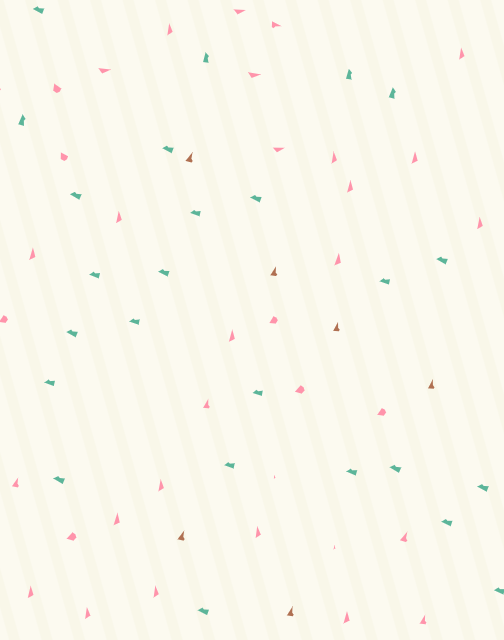
This pattern is drawn by a Shadertoy shader. Its source:

```glsl
// Terrazzo chips in pink, green and brown scattered over cream with faint slanted stripes.

#define CELL 0.104          // spacing of the chips, in canvas heights
#define JITTER 0.74         // wander of a chip inside its cell
#define FILL 0.95           // share of cells that hold a chip
#define CHIP_UNIT 0.0013    // size of one unit of the chip outlines
#define STRIPE_STEP 0.0508  // horizontal distance between stripes
#define STRIPE_WIDTH 0.34   // dark share of each stripe period
#define STRIPE_SLANT 0.28   // sideways drift per unit of height
#define TURN_LINE 0.64      // height above which chips may lie turned
#define TURN_CHANCE 0.5

const vec3 CREAM  = vec3(0.988, 0.980, 0.943);
const vec3 SHADE  = vec3(0.976, 0.969, 0.914);
const vec3 PINK   = vec3(1.00, 0.58, 0.67);
const vec3 GREEN  = vec3(0.36, 0.71, 0.60);
const vec3 BROWN  = vec3(0.69, 0.44, 0.32);
const vec3 WHITE  = vec3(1.0);

// Chip outlines, y up
const vec2 FLAKE[5] = vec2[5](vec2(-6.7, 0.7), vec2(-1.3, 4.0), vec2(0.7, 2.0),
                              vec2(6.7, 2.0), vec2(4.7, -4.5));
const vec2 SPIKE[5] = vec2[5](vec2(0.0, 8.0), vec2(1.7, 3.0), vec2(3.5, -3.0),
                              vec2(0.0, -5.0), vec2(-3.4, -6.7));
const vec2 BLOCK[5] = vec2[5](vec2(-5.5, -3.0), vec2(0.5, 5.0), vec2(4.0, 3.0),
                              vec2(5.5, -0.5), vec2(2.5, -4.5));
const vec2 NOTCH[5] = vec2[5](vec2(2.7, 6.7), vec2(-4.7, -4.0), vec2(2.3, -5.3),
                              vec2(3.7, -3.5), vec2(2.0, -0.7));

vec3 hash3(vec2 p) {
    vec3 q = fract(p.xyx * vec3(0.1031, 0.1030, 0.0973));
    q += dot(q, q.yxz + 33.33);
    return fract((q.xxy + q.yzz) * q.zyx);
}

// Signed distance to a five-cornered outline
float polygon(vec2 p, vec2 v[5]) {
    float d = dot(p - v[0], p - v[0]), side = 1.0;
    for (int i = 0, j = 4; i < 5; j = i, i++) {
        vec2 e = v[j] - v[i], w = p - v[i];
        vec2 b = w - e * clamp(dot(w, e) / dot(e, e), 0.0, 1.0);
        d = min(d, dot(b, b));
        bvec3 c = bvec3(p.y >= v[i].y, p.y < v[j].y, e.x * w.y > e.y * w.x);
        if (all(c) || all(not(c))) side = -side;
    }
    return side * sqrt(d);
}

vec2 rotate(vec2 p, float a) {
    float c = cos(a), s = sin(a);
    return vec2(c * p.x - s * p.y, s * p.x + c * p.y);
}

vec3 stripes(vec2 p, float pixel) {
    float s = (p.x + STRIPE_SLANT * p.y) / STRIPE_STEP;
    float d = abs(fract(s + 0.05) - 0.5) - 0.5 * STRIPE_WIDTH;
    float blur = pixel / STRIPE_STEP;
    return mix(SHADE, CREAM, smoothstep(-blur, blur, d));
}

// Colour and coverage of the chip in the cell around p
vec4 chip(vec2 p, float pixel) {
    float row = floor(p.y / CELL);
    vec2 grid = p / CELL + vec2(hash3(vec2(row, 5.0)).x, 0.0);
    vec2 id = floor(grid);
    vec3 place = hash3(id + 17.0);
    vec3 look = hash3(id + 71.0);
    vec2 q = (grid - id - 0.5 - JITTER * (place.xy - 0.5)) * CELL;

    // Upper chips may lie on their side; the rest tilt only slightly
    bool turned = row * CELL > TURN_LINE && look.y < TURN_CHANCE;
    q = rotate(q, 0.25 * (look.z - 0.5) + (turned ? 1.45 : 0.0));

    float kind = look.x;
    float size = kind > 0.92 && kind < 0.988 ? 0.3 : 1.0;
    float unit = CHIP_UNIT * size * mix(0.93, 1.05, look.z);
    q /= unit;

    float d;
    vec3 tint = PINK;
    if (kind < 0.38)      { d = polygon(q, FLAKE); tint = GREEN; }
    else if (kind < 0.50) { d = polygon(q, NOTCH); tint = BROWN; }
    else if (kind < 0.72) d = polygon(q, SPIKE);
    else if (kind < 0.80) d = polygon(q, NOTCH);
    else if (kind < 0.92) d = polygon(q, BLOCK);
    else { d = polygon(q, SPIKE); if (kind > 0.988) tint = WHITE; }

    float cover = clamp(0.5 - d * unit / pixel, 0.0, 1.0);
    return vec4(tint, cover * step(place.z, FILL));
}

void mainImage(out vec4 fragColor, in vec2 fragCoord) {
    float pixel = 1.0 / iResolution.y;
    vec2 p = fragCoord * pixel;
    vec4 c = chip(p, pixel);
    fragColor = vec4(mix(stripes(p, pixel), c.rgb, c.a), 1.0);
}
```
